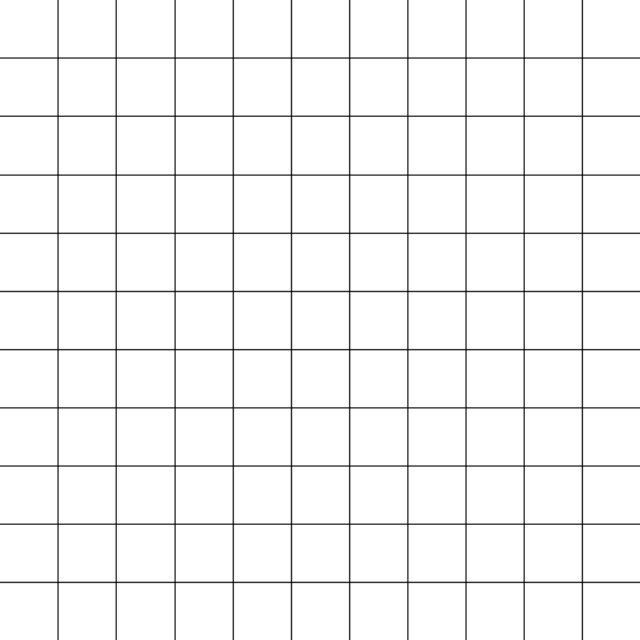
Give the GLSL for this pattern, as a Shadertoy shader.

```glsl
// Plain square grid: thin black rules divide a white sheet into 11 by 11 cells.
// Each axis finds its nearest inner rule, and the rule's coverage of a slightly
// soft pixel footprint gives the ink; the sheet's outer edges stay unruled.

// Ink of the nearest rule along one axis; t runs from 0 to 1, pixel is its step.
float ruleInk(float t, float pixel) {
    float index = clamp(round(t * 11.0), 1.0, 10.0);
    // Rules past the second sit a hair further along, as on a hand-set sheet.
    float position = index / 11.0 + mix(-0.0002, 0.0009, step(2.5, index));
    float dist = abs(t - position);

    // Overlap of the rule with the pixel footprint, as a fraction of it.
    float halfWidth = 0.0009;
    float reach = 0.7 * pixel;
    float overlap = min(dist + reach, halfWidth) - max(dist - reach, -halfWidth);
    return clamp(overlap / (2.0 * reach), 0.0, 1.0);
}

void mainImage(out vec4 fragColor, in vec2 fragCoord) {
    vec2 uv = fragCoord / iResolution.xy;
    vec2 pixel = 1.0 / iResolution.xy;

    // Rows are measured from the top edge, columns from the left.
    float vertical = ruleInk(uv.x, pixel.x);
    float horizontal = ruleInk(1.0 - uv.y, pixel.y);

    // Crossing rules share their ink instead of adding it twice.
    float paper = (1.0 - vertical) * (1.0 - horizontal);
    fragColor = vec4(vec3(paper), 1.0);
}
```
